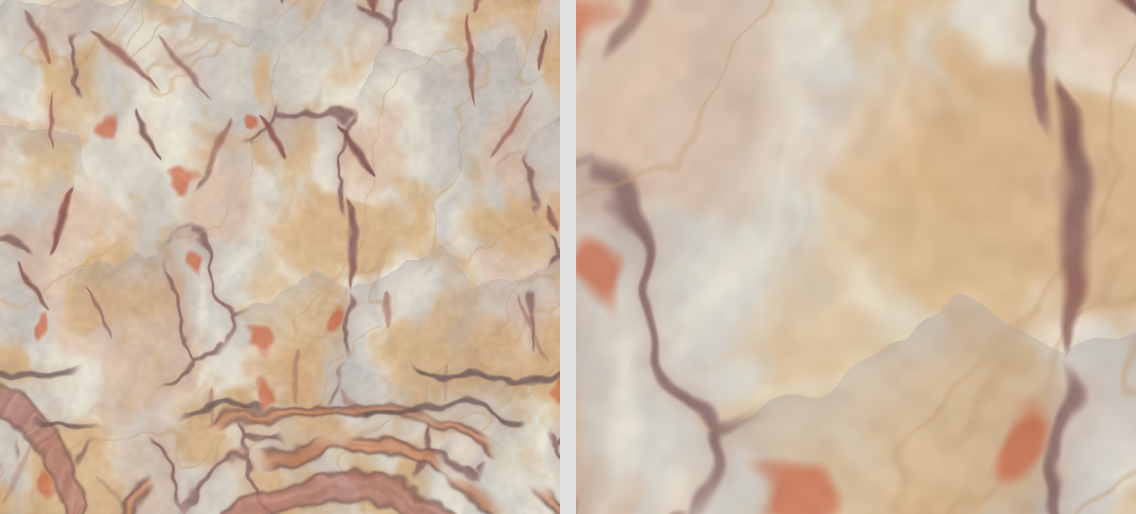
Left, the full canvas; right, a detail of the centre.
Write a WebGL 2 fragment shader that draws this texture.

```glsl
#version 300 es
precision highp float;

uniform vec2 u_resolution;
out vec4 fragColor;

float hash(vec2 p) {
  return fract(sin(dot(p, vec2(127.1, 311.7))) * 43758.5);
}

vec2 hash2(vec2 p) {
  return vec2(hash(p), hash(p + 37.3));
}

float noise(vec2 p) {
  vec2 i = floor(p), f = fract(p);
  f = f * f * (3.0 - 2.0 * f);
  return mix(mix(hash(i), hash(i + vec2(1, 0)), f.x),
             mix(hash(i + vec2(0, 1)), hash(i + vec2(1, 1)), f.x), f.y);
}

float fbm(vec2 p) {
  float sum = 0.0, amp = 0.53;
  for (int i = 0; i < 4; i++) {
    sum += amp * noise(p);
    p = mat2(1.6, 1.2, -1.2, 1.6) * p + 7.3;
    amp *= 0.5;
  }
  return sum;
}

// Cellular facets: distance to the border, height above the seed, cell id
vec3 facets(vec2 p) {
  vec2 cell = floor(p), nearest = vec2(0), id = vec2(0);
  float best = 9.0, border = 9.0;
  for (int k = 0; k < 9; k++) {
    vec2 c = cell + vec2(k % 3 - 1, k / 3 - 1);
    vec2 r = c + 0.1 + 0.8 * hash2(c) - p;
    if (dot(r, r) < best) { best = dot(r, r); nearest = r; id = c; }
  }
  for (int k = 0; k < 25; k++) {
    vec2 c = id + vec2(k % 5 - 2, k / 5 - 2);
    vec2 r = c + 0.1 + 0.8 * hash2(c) - p;
    vec2 gap = r - nearest;
    if (dot(gap, gap) > 0.001) border = min(border, dot(0.5 * (r + nearest), normalize(gap)));
  }
  return vec3(border, -nearest.y, hash(id + 5.1));
}

// Tapered, slightly bent slivers: dark core and soft halo
vec2 slivers(vec2 p) {
  vec2 cell = floor(p), ink = vec2(0);
  for (int k = 0; k < 9; k++) {
    vec2 c = cell + vec2(k % 3 - 1, k / 3 - 1);
    if (hash(c + 9.7) < 0.45) continue;
    vec2 d = p - c - 0.2 - 0.6 * hash2(c + 3.3);
    float a = 1.5 * (hash(c + 1.9) - 0.42);
    float along = dot(d, vec2(-sin(a), cos(a)));
    float across = dot(d, vec2(cos(a), sin(a))) + 0.5 * (hash(c + 6.1) - 0.5) * along * along;
    float taper = max(0.0, 1.0 - pow(along / mix(0.2, 0.62, hash(c + 2.2)), 2.0));
    float width = taper * mix(0.025, 0.075, hash(c + 8.4));
    float core = (1.0 - smoothstep(0.2 * width, width + 0.015, abs(across))) * smoothstep(0.0, 0.3, taper);
    float halo = exp(-abs(across) * 11.0) * taper;
    ink = max(ink, vec2(core * mix(0.5, 1.0, hash(c + 4.6)), halo));
  }
  return ink;
}

// Filled ring: x is the body, y its darker rims
vec2 arch(float r, float radius, float width) {
  float d = abs(r - radius) - width;
  return vec2(1.0 - smoothstep(-0.006, 0.006, d), exp(-pow(d / 0.005, 2.0)));
}

void main() {
  vec2 p = gl_FragCoord.xy / u_resolution.y;
  vec2 wobble = vec2(fbm(p * 9.0), fbm(p * 9.0 + 31.0)) - 0.5;
  vec2 jag = vec2(noise(p * 42.0), noise(p * 42.0 + 17.0)) - 0.5;
  vec2 q = p + 0.09 * wobble + 0.012 * jag;
  float lower = 1.0 - smoothstep(0.2, 0.48, p.y + 0.2 * wobble.x);

  // Cream ground with grey, pink and ochre clouds
  float cloud = fbm(q * vec2(6.5, 4.0) + 2.0);
  float streak = fbm(vec2(q.x * 15.0 - q.y * 4.0, q.y * 5.0) + 11.0);
  float blush = fbm(q * 7.0 + 53.0);
  vec3 col = mix(vec3(0.90, 0.88, 0.82), vec3(0.80, 0.77, 0.73), smoothstep(0.32, 0.68, cloud));
  col = mix(col, vec3(0.74, 0.73, 0.73), 0.45 * smoothstep(0.48, 0.72, streak));
  col = mix(col, vec3(0.84, 0.70, 0.60), 0.6 * smoothstep(0.5, 0.72, blush));
  float seam = exp(-pow((p.y - 0.33 - 0.1 * wobble.y) / 0.1, 2.0)) * smoothstep(0.3, 0.65, p.x);
  float ochre = smoothstep(0.46, 0.72, fbm(q * vec2(10.0, 7.0) + 71.0) + 0.16 * seam + 0.04 * lower);
  col = mix(col, vec3(0.82, 0.65, 0.44), 0.65 * ochre);

  // Translucent facets, shaded under their upper rims
  vec3 f = facets(q * vec2(6.0, 4.2) + 4.0);
  float shade = smoothstep(-0.2, 0.5, f.y) * exp(-f.x * 4.0) * step(0.35, f.z);
  col = mix(col, vec3(0.69, 0.66, 0.66), 0.5 * shade * (1.0 - 0.6 * lower));
  float broken = smoothstep(0.5, 0.62, noise(p * 8.0 + 23.0));
  col = mix(col, vec3(0.74, 0.56, 0.48), 0.45 * broken * exp(-f.x * 16.0));
  col = mix(col, vec3(0.50, 0.38, 0.38), 0.75 * broken * (1.0 - smoothstep(0.008, 0.04, f.x)));

  // Pale ochre cracks
  float crack = abs(fbm(vec2(q.x * 5.0 - q.y * 3.0, q.y * 3.0) + 90.0) - 0.5);
  col = mix(col, vec3(0.75, 0.62, 0.46), 0.4 * (1.0 - smoothstep(0.0, 0.018, crack)));

  // Steep maroon slivers
  vec2 ink = slivers((p + 0.025 * wobble + 0.008 * jag) * 6.2 + 13.0) * (1.0 - 0.65 * lower);
  col = mix(col, vec3(0.79, 0.60, 0.52), 0.5 * ink.y);
  vec3 maroon = mix(vec3(0.44, 0.33, 0.35), vec3(0.56, 0.30, 0.26), noise(p * 11.0 + 5.0));
  col = mix(col, maroon, 0.85 * ink.x);

  // Nested arches along the bottom
  vec2 w = p + 0.055 * wobble + 0.012 * jag;
  float rDome = length((w - vec2(0.66, -0.2)) * vec2(0.85, 1.0));
  float rSide = length((w - vec2(-0.06, 0.0)) * vec2(1.15, 1.0));
  for (int i = 0; i < 4; i++) {
    float k = float(i);
    vec2 band = i < 3 ? arch(rDome, 0.25 + 0.08 * k, 0.021 - 0.006 * k) : arch(rSide, 0.225, 0.027);
    float patchy = i == 0 || i == 3 ? 0.9 : smoothstep(0.4, 0.58, noise(p * 9.0 + k * 19.0));
    patchy *= 1.0 - smoothstep(0.22, 0.34, p.y);
    vec3 body = i == 1 || i == 2 ? vec3(0.76, 0.53, 0.40) : vec3(0.68, 0.46, 0.42);
    body += 0.12 * (noise(vec2(rDome * 160.0, p.x * 14.0)) - 0.4);
    col = mix(col, body, 0.85 * patchy * band.x);
    col = mix(col, vec3(0.45, 0.32, 0.30), 0.6 * patchy * band.y);
  }

  // Ragged dark ledges
  for (float k = 0.0; k < 3.0; k++) {
    float d = abs(w.y - 0.09 - 0.1 * k - 0.06 * (noise(vec2(p.x * 13.0, k * 7.0)) - 0.5));
    float part = smoothstep(0.5, 0.62, noise(vec2(p.x * 6.0 + k * 5.3, k * 3.1)));
    col = mix(col, vec3(0.72, 0.56, 0.45), 0.4 * part * exp(-d * 55.0));
    col = mix(col, vec3(0.42, 0.35, 0.35), 0.75 * part * (1.0 - smoothstep(0.002, 0.009, d)));
  }

  // Rust spots
  vec2 c = floor(q * 7.0), s = fract(q * 7.0) - 0.3 - 0.4 * hash2(c + 61.0);
  float rust = step(0.86, hash(c + 44.0)) * (1.0 - smoothstep(0.08, 0.17, length(s * vec2(1.0, 0.8))));
  col = mix(col, vec3(0.78, 0.42, 0.30), 0.75 * rust);

  // Fine mottling
  col += 0.035 * (noise(p * 95.0) - 0.5) + 0.04 * (noise(p * 38.0) - 0.5);
  fragColor = vec4(clamp(col, 0.0, 1.0), 1.0);
}
```
